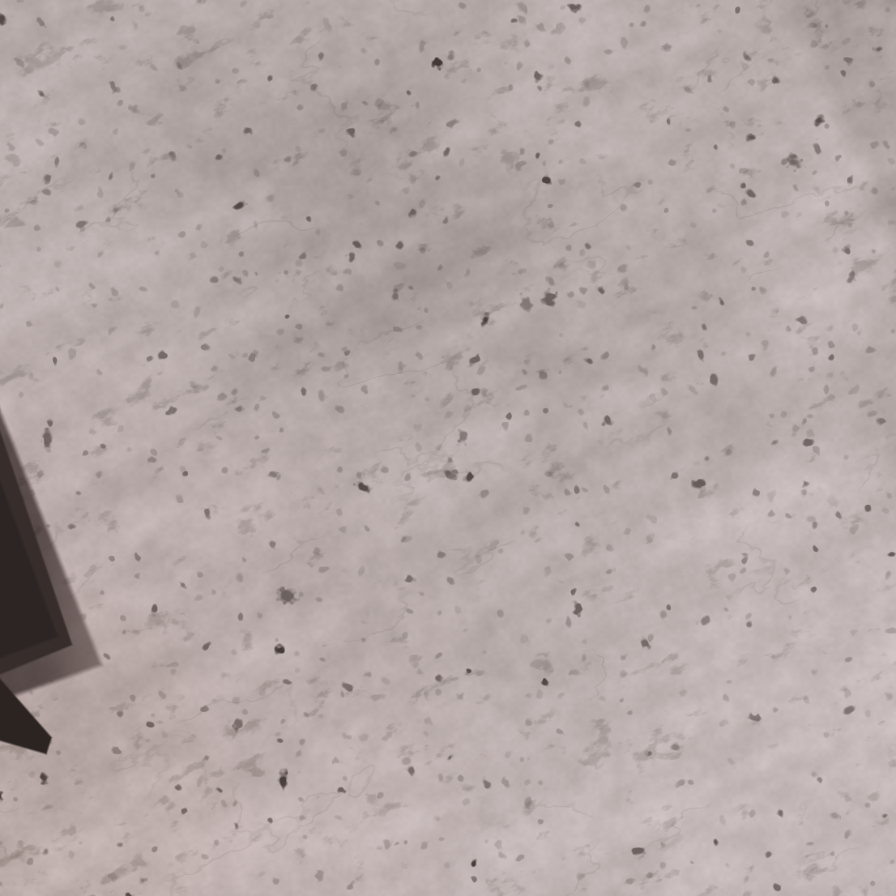
A three.js fragment shader for this texture:

```glsl
varying vec2 vUv;

float hash(vec2 p) {
  vec3 q = fract(vec3(p.xyx) * 0.1031);
  q += dot(q, q.yzx + 33.33);
  return fract((q.x + q.y) * q.z);
}

float noise(vec2 p) {
  vec2 i = floor(p), f = fract(p);
  f = f * f * (3.0 - 2.0 * f);
  return mix(mix(hash(i), hash(i + vec2(1, 0)), f.x),
             mix(hash(i + vec2(0, 1)), hash(i + vec2(1, 1)), f.x), f.y);
}

float fbm(vec2 p) {
  float sum = 0.0, gain = 0.5;
  for (int i = 0; i < 5; i++) {
    sum += gain * noise(p);
    p = mat2(0.8, 0.6, -0.6, 0.8) * p * 2.03 + 17.3;
    gain *= 0.5;
  }
  return sum / 0.97;
}

// Signed distance to the line a-b, positive on its left
float leftOf(vec2 p, vec2 a, vec2 b) {
  vec2 d = normalize(b - a), q = p - a;
  return d.x * q.y - d.y * q.x;
}

// One irregular pit per chosen cell
float pits(vec2 p, float cells, float chance, float radius) {
  vec2 id = floor(p * cells) + cells * 3.7;
  vec2 centre = 0.2 + 0.6 * vec2(hash(id), hash(id + 41.0));
  vec2 q = (fract(p * cells) - centre) / cells;
  float angle = 6.28 * hash(id + 73.0);
  q = mat2(cos(angle), sin(angle), -sin(angle), cos(angle)) * q;
  q.x *= mix(0.55, 1.0, hash(id + 19.0));
  float size = radius * mix(0.5, 1.1, hash(id + 7.0));
  float d = length(q) + (noise(p * 230.0) - 0.5) * size * 0.9;
  float strength = mix(0.4, 1.0, hash(id + 57.0));
  return step(hash(id + 91.0), chance) * strength * (1.0 - smoothstep(size * 0.45, size + 0.0012, d));
}

void main() {
  vec2 p = vUv;
  vec2 along = mat2(0.9, -0.43, 0.43, 0.9) * p;

  // Trowelled concrete: clouds, slanted streaks and fine grain
  float tone = 0.005;
  tone += 0.14 * (fbm(along * vec2(3.0, 5.0) + 4.0) - 0.5);
  tone += 0.10 * (fbm(along * vec2(7.0, 26.0) + 31.0) - 0.5);
  tone += 0.075 * (fbm(p * 48.0 + 9.0) - 0.5);
  tone += 0.018 * (noise(p * 210.0) - 0.5);

  // Broad light and stains
  tone += 0.045 * smoothstep(0.7, 1.5, p.x + 0.6 * (1.0 - p.y));
  tone -= 0.035 * exp(-30.0 * dot(p - vec2(0.4, 0.78), p - vec2(0.4, 0.78)));
  tone -= 0.035 * exp(-35.0 * dot(p - vec2(0.26, 0.3), p - vec2(0.26, 0.3)));
  tone -= 0.07 * smoothstep(0.9, 1.0, p.x) * smoothstep(0.3, 0.55, p.y) * fbm(p * 22.0);

  // Broken hairlines and smudges
  float vein = abs(fbm(along * vec2(9.0, 17.0) + 60.0) - 0.5);
  float broken = smoothstep(0.52, 0.72, noise(p * 13.0 + 5.0));
  tone -= 0.04 * broken * (1.0 - smoothstep(0.0, 0.02, vein));
  tone -= 0.09 * smoothstep(0.66, 0.82, fbm(along * vec2(38.0, 60.0)));

  // Faint shade in the upper right corner
  float shade = leftOf(p, vec2(1.0, 0.72), vec2(0.872, 1.0));
  tone -= 0.065 * smoothstep(-0.012, 0.022, -shade);

  vec3 color = vec3(0.72, 0.672, 0.668) + tone * vec3(1.0, 0.98, 1.03);
  float warm = exp(-9.0 * dot(p - vec2(0.0, 0.1), p - vec2(0.0, 0.1)));
  color += warm * vec3(0.008, -0.006, -0.015);

  // Pits from sparse and large to frequent and fine
  float pit = 0.95 * pits(p, 7.0, 0.12, 0.009);
  pit = max(pit, 0.9 * pits(p + 0.31, 15.0, 0.26, 0.0052));
  pit = max(pit, 0.55 * pits(p + 0.67, 27.0, 0.2, 0.004));
  pit = max(pit, 0.25 * pits(p + 0.13, 44.0, 0.25, 0.004));
  color = mix(color, vec3(0.2, 0.16, 0.15), pit);

  // Shadow beside the furniture
  float shadow = min(leftOf(p, vec2(0.115, 0.257), vec2(0.0, 0.544)),
                     leftOf(p, vec2(0.0, 0.217), vec2(0.115, 0.257)));
  vec3 shadowColor = mix(vec3(0.34, 0.29, 0.285), vec3(0.47, 0.41, 0.4), smoothstep(0.03, 0.115, p.x));
  color = mix(color, shadowColor + tone * 0.4, smoothstep(-0.003, 0.005, shadow));

  // Dark furniture body with a paler side face
  float body = min(leftOf(p, vec2(0.081, 0.28), vec2(0.0, 0.52)),
                   leftOf(p, vec2(0.0, 0.247), vec2(0.081, 0.28)));
  float face = min(leftOf(p, vec2(0.065, 0.29), vec2(0.0, 0.465)),
                   leftOf(p, vec2(0.0, 0.265), vec2(0.081, 0.295)));
  vec3 bodyColor = mix(vec3(0.215, 0.18, 0.17), vec3(0.175, 0.145, 0.14), smoothstep(-0.002, 0.003, face));
  color = mix(color, bodyColor, smoothstep(-0.0015, 0.002, body));

  // Angled foot
  float foot = min(leftOf(p, vec2(0.058, 0.177), vec2(0.0, 0.243)),
                   leftOf(p, vec2(0.0, 0.173), vec2(0.052, 0.158)));
  foot = min(foot, leftOf(p, vec2(0.052, 0.158), vec2(0.058, 0.177)));
  color = mix(color, vec3(0.17, 0.14, 0.13), smoothstep(-0.0015, 0.002, foot));

  gl_FragColor = vec4(color, 1.0);
}
```
